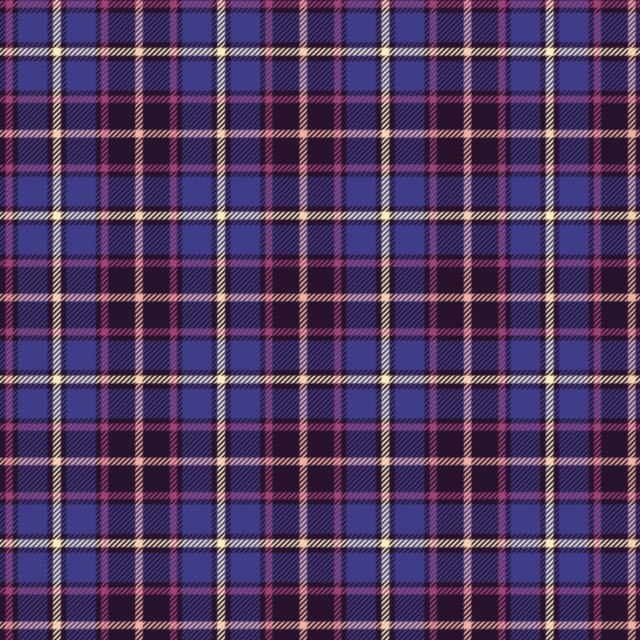
Give the GLSL for this pattern, as a three.js fragment shader.

```glsl
varying vec2 vUv;

// Layout: repeats over the canvas and the crossing of two cream stripes
const vec2 REPEATS = vec2(3.896, 3.906);
const vec2 CREAM_CROSSING = vec2(0.0889, 0.9191);

// Sett: distances from the cream stripe, as fractions of one repeat
const float CREAM_END = 0.024;
const float BLUE_START = 0.058;
const float BLUE_END = 0.237;
const float RED_START = 0.269;
const float RED_END = 0.312;
const float PINK_START = 0.477;
const float STRIPE_SOFTNESS = 0.008;

// Weave: diagonal ribs per repeat, the blur of their edges and their strength
const float RIBS = 32.0;
const float RIB_SOFTNESS = 0.5;
const float RIB_CONTRAST = 0.82;

const vec3 DARK = vec3(0.155, 0.075, 0.175);
const vec3 BLUE = vec3(0.250, 0.240, 0.535);
const vec3 RED = vec3(0.620, 0.265, 0.460);
const vec3 PINK = vec3(0.950, 0.700, 0.640);
const vec3 CREAM = vec3(0.980, 0.930, 0.750);

float stepSoft(float edge, float x) {
  return smoothstep(edge - STRIPE_SOFTNESS, edge + STRIPE_SOFTNESS, x);
}

float band(float start, float end, float x) {
  return stepSoft(start, x) - stepSoft(end, x);
}

// Thread colour along one axis, mirrored about the cream stripe
vec3 threadColor(float coord) {
  float d = abs(fract(coord + 0.5) - 0.5);
  vec3 color = mix(CREAM, DARK, stepSoft(CREAM_END, d));
  color = mix(color, BLUE, band(BLUE_START, BLUE_END, d));
  color = mix(color, RED, band(RED_START, RED_END, d));
  return mix(color, PINK, stepSoft(PINK_START, d));
}

// Share of warp on top: equal ribs rising to the right
float twill(vec2 p) {
  float wave = abs(2.0 * fract((p.x - p.y) * RIBS) - 1.0);
  float rib = smoothstep(0.5 - RIB_SOFTNESS, 0.5 + RIB_SOFTNESS, wave);
  return mix(0.5, rib, RIB_CONTRAST);
}

void main() {
  vec2 p = (vUv - CREAM_CROSSING) * REPEATS;
  vec3 warp = threadColor(p.x);
  vec3 weft = threadColor(p.y);
  gl_FragColor = vec4(mix(weft, warp, twill(p)), 1.0);
}
```
